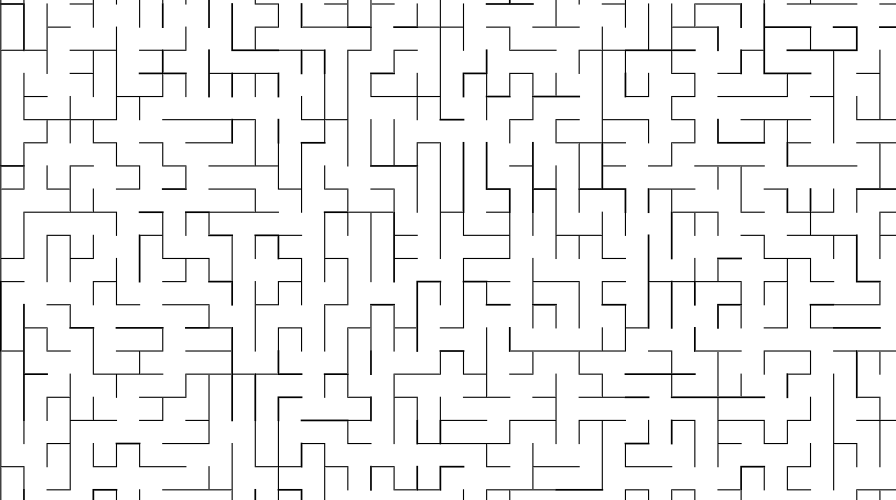
This pattern is drawn by a Shadertoy shader. Its source:

```glsl
// Draws a dense maze of thin black walls on a white ground.

const float CELLS_ACROSS = 38.73;
const vec2 GRID_ORIGIN = vec2(0.035, 0.44);
const float THIN_WALL = 0.048;
const float THICK_WALL = 0.074;
const float THICK_SHARE = 0.2;
const vec3 PAPER = vec3(1.0);
const vec3 INK = vec3(0.0);

float hash(vec2 p, float seed) {
    vec3 q = fract(vec3(p.xyx + seed * 7.31) * vec3(0.1031, 0.1030, 0.0973));
    q += dot(q, q.yzx + 33.33);
    return fract((q.x + q.y) * q.z);
}

float valueNoise(vec2 p, float seed) {
    vec2 i = floor(p);
    vec2 f = smoothstep(0.0, 1.0, fract(p));
    return mix(mix(hash(i, seed), hash(i + vec2(1, 0), seed), f.x),
               mix(hash(i + vec2(0, 1), seed), hash(i + vec2(1, 1), seed), f.x), f.y);
}

// Every grid post leans one wall; neighbours tend to share an axis.
vec2 firstLean(vec2 post) {
    float axis = hash(post, 1.0) + 0.8 * (valueNoise(post / 3.0, 2.0) - 0.5);
    float side = hash(post, 3.0) < 0.5 ? -1.0 : 1.0;
    return axis < 0.5 ? vec2(side, 0) : vec2(0, side);
}

// When two posts lean on each other, the odd one turns aside.
vec2 lean(vec2 post) {
    vec2 dir = firstLean(post);
    bool odd = mod(post.x + post.y, 2.0) > 0.5;
    if (odd && firstLean(post + dir) == -dir) {
        dir = dir.yx * (hash(post, 4.0) < 0.5 ? -1.0 : 1.0);
    }
    return dir;
}

bool hasLean(vec2 post, vec2 dir) {
    return lean(post) == dir || lean(post + dir) == -dir;
}

bool isSealed(vec2 cell) {
    vec2 right = vec2(1, 0), up = vec2(0, 1);
    return hasLean(cell, right) && hasLean(cell, up)
        && hasLean(cell + up, right) && hasLean(cell + right, up);
}

// Sealed cells lose their lower wall; the left border is solid.
bool hasWall(vec2 post, vec2 dir) {
    vec2 start = min(post, post + dir);
    if (start.x < 0.0) return false;
    if (dir.x == 0.0 && post.x == 0.0) return true;
    if (!hasLean(post, dir)) return false;
    return dir.x == 0.0 || !isSealed(start);
}

float wallWidth(vec2 start, bool upright) {
    vec2 run = upright ? vec2(start.x, floor(start.y / 3.0))
                       : vec2(floor(start.x / 3.0), start.y);
    float pick = hash(run, upright ? 5.0 : 6.0);
    return pick < THICK_SHARE ? THICK_WALL : THIN_WALL;
}

// Share of a square pixel covered by a box.
float boxCoverage(vec2 p, vec2 low, vec2 high, float pixel) {
    vec2 overlap = min(p + 0.5 * pixel, high) - max(p - 0.5 * pixel, low);
    overlap = clamp(overlap / pixel, 0.0, 1.0);
    return overlap.x * overlap.y;
}

float mazeCoverage(vec2 p, float pixel) {
    vec2 post = round(p);
    vec2 dir = vec2(1, 0);
    float ink = 0.0;
    for (int i = 0; i < 4; i++) {
        vec2 start = min(post, post + dir);
        vec2 end = max(post, post + dir);
        float halfWidth = 0.5 * wallWidth(start, dir.x == 0.0);
        float cover = boxCoverage(p, start - halfWidth, end + halfWidth, pixel);
        if (cover > 0.0 && hasWall(post, dir)) ink = max(ink, cover);
        dir = vec2(-dir.y, dir.x);
    }
    return ink;
}

void mainImage(out vec4 fragColor, in vec2 fragCoord) {
    float pixel = CELLS_ACROSS / iResolution.x;
    vec2 p = fragCoord * pixel - GRID_ORIGIN;
    fragColor = vec4(mix(PAPER, INK, mazeCoverage(p, pixel)), 1.0);
}
```
